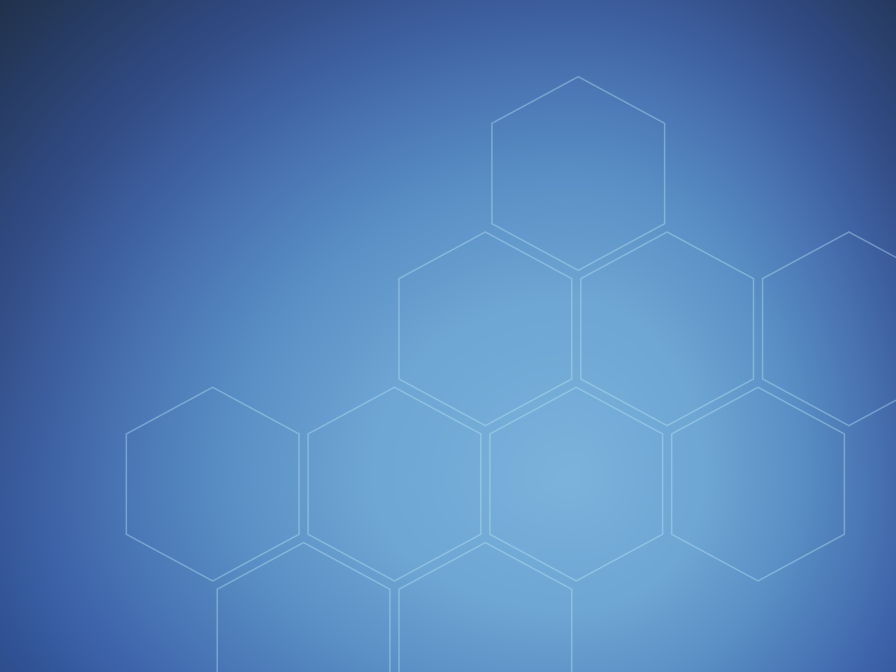
Give the GLSL for this background, as a Shadertoy shader.

```glsl
// All lengths are fractions of the canvas height.
const vec2 GLOW_CENTER = vec2(0.851, 0.288);
const vec2 GLOW_LEFT_DOWN = vec2(0.764, 0.500);
const vec2 GLOW_RIGHT_UP = vec2(0.503, 0.677);
const vec3 FLOOR_TINT = vec3(0.0, 0.03, 0.07);

const vec2 HEX_HALF = vec2(0.1285, 0.1441);
const float HEX_SLOPE = 0.5405;
const vec2 HEX_STEP = vec2(0.2705, 0.2311);
const vec2 GRID_ORIGIN = vec2(0.3165, 0.7418);
const float TOP_SHIFT = 0.003;
const ivec4 FIRST_COLUMN = ivec4(2, 1, 0, 0);
const ivec4 LAST_COLUMN = ivec4(2, 3, 3, 1);

const vec3 LINE_COLOR = vec3(0.72, 0.89, 0.96);
const float LINE_HALF_WIDTH = 0.0011;
const float LINE_OPACITY = 0.42;

// Glow colours from the bright center to the dark corners.
const int STOPS = 8;
const float STOP_RADIUS[STOPS] = float[](0.0, 0.39, 0.67, 0.87, 1.03, 1.20, 1.40, 1.60);
const vec3 STOP_COLOR[STOPS] = vec3[](
    vec3(0.48, 0.70, 0.86), vec3(0.43, 0.65, 0.83),
    vec3(0.35, 0.56, 0.77), vec3(0.29, 0.46, 0.70),
    vec3(0.24, 0.37, 0.62), vec3(0.19, 0.29, 0.51),
    vec3(0.15, 0.23, 0.38), vec3(0.11, 0.17, 0.24));

vec3 glowRamp(float radius) {
    vec3 color = STOP_COLOR[0];
    for (int i = 1; i < STOPS; i++) {
        float t = (radius - STOP_RADIUS[i - 1]) / (STOP_RADIUS[i] - STOP_RADIUS[i - 1]);
        color = mix(color, STOP_COLOR[i], clamp(t, 0.0, 1.0));
    }
    return color;
}

// Lopsided elliptical glow with a bluer lower rim.
vec3 background(vec2 p) {
    vec2 offset = p - GLOW_CENTER;
    vec2 reach = mix(GLOW_LEFT_DOWN, GLOW_RIGHT_UP, step(0.0, offset));
    float radius = length(offset / reach);
    float rim = smoothstep(0.7, 1.2, radius) * (1.0 - smoothstep(0.0, 0.5, p.y));
    return glowRamp(radius) + FLOOR_TINT * rim;
}

float hexDistance(vec2 p) {
    p = abs(p);
    float slanted = dot(p - vec2(0.0, HEX_HALF.y), normalize(vec2(HEX_SLOPE, 1.0)));
    return max(p.x - HEX_HALF.x, slanted);
}

// Distance to the nearest outline of the staggered hexagons.
float outlineDistance(vec2 p) {
    float nearest = 1e3;
    for (int row = 0; row < 4; row++) {
        float stagger = 0.5 * float(row % 2);
        float shift = row == 0 ? TOP_SHIFT : 0.0;
        for (int column = FIRST_COLUMN[row]; column <= LAST_COLUMN[row]; column++) {
            vec2 cell = vec2(float(column) + stagger, -float(row));
            vec2 center = GRID_ORIGIN + cell * HEX_STEP + vec2(shift, 0.0);
            nearest = min(nearest, abs(hexDistance(p - center)));
        }
    }
    return nearest;
}

void mainImage(out vec4 fragColor, in vec2 fragCoord) {
    vec2 p = fragCoord / iResolution.y;
    float pixel = 1.0 / iResolution.y;

    // Thin antialiased outlines over the glow
    float line = clamp((LINE_HALF_WIDTH - outlineDistance(p)) / pixel + 0.5, 0.0, 1.0);
    vec3 color = mix(background(p), LINE_COLOR, line * LINE_OPACITY);
    fragColor = vec4(color, 1.0);
}
```
